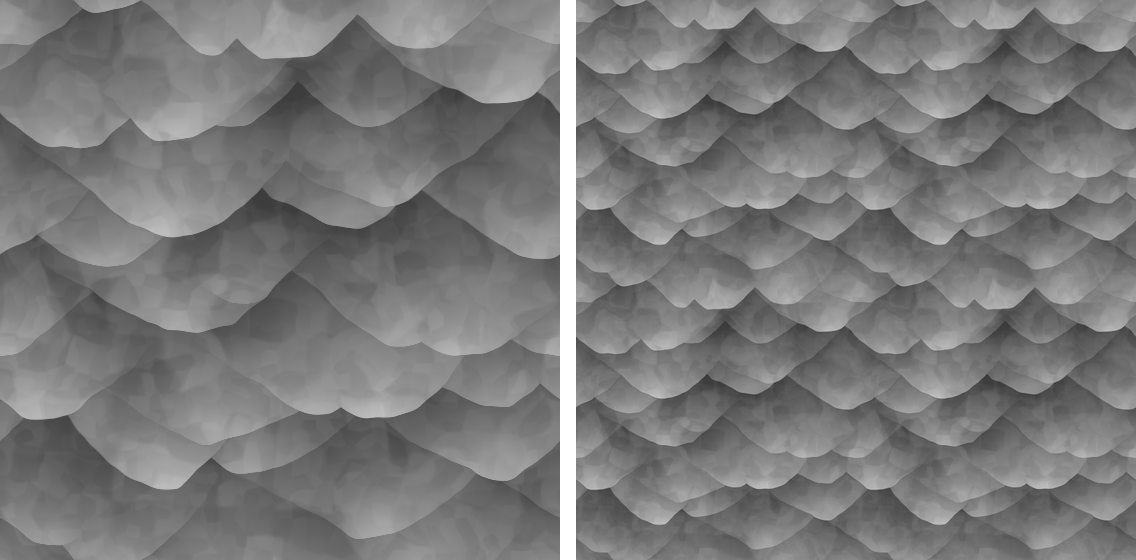
Left, the tile; right, the same tile 2 across and 2 down.
Give the GLSL for this texture map, as a Shadertoy shader.

```glsl
// Seamless grey height map of irregular overlapping rock scales with soft painted mottling.

vec2 hash2(vec2 p) {
    vec3 q = fract(p.xyx * vec3(0.1031, 0.1030, 0.0973));
    q += dot(q, q.yzx + 33.33);
    return fract((q.xx + q.yz) * q.zy);
}

// Value noise in two channels, wrapping every 'period' cells
vec2 wrapNoise(vec2 uv, float period) {
    vec2 p = uv * period;
    vec2 i = floor(p), f = fract(p);
    f = f * f * (3.0 - 2.0 * f);
    vec2 a = hash2(mod(i, period));
    vec2 b = hash2(mod(i + vec2(1, 0), period));
    vec2 c = hash2(mod(i + vec2(0, 1), period));
    vec2 d = hash2(mod(i + 1.0, period));
    return mix(mix(a, b, f.x), mix(c, d, f.x), f.y) - 0.5;
}

// Nearly flat cells with softly blended borders, like brush dabs
float dabs(vec2 uv, float period) {
    vec2 p = uv * period;
    vec2 i = floor(p);
    float sum = 0.0, total = 0.0;
    for (int y = -1; y <= 1; y++)
    for (int x = -1; x <= 1; x++) {
        vec2 cell = i + vec2(x, y);
        vec2 id = mod(cell, period);
        vec2 away = p - cell - 0.15 - 0.7 * hash2(id);
        float weight = exp(-22.0 * dot(away, away));
        sum += weight * (hash2(id + 71.0).x - 0.5);
        total += weight;
    }
    return sum / max(total, 1e-9);
}

// Height of one scale; q is measured from its lower tip
float scaleHeight(vec2 q, vec2 shape, float crest) {
    float side = abs(q.x) - mix(0.022, 0.046, shape.x);
    side = 0.5 * (side + sqrt(side * side + 0.0002));
    float slope = mix(0.56, 0.78, shape.y);
    float bend = q.x > 0.0 ? 1.0 : 0.15;
    float rim = slope * side + bend * side * side + 0.12 * (shape.x - 0.5) * q.x;
    float softness = 0.0018 + 0.03 * side;
    float inside = smoothstep(-softness, softness, q.y - rim);
    float glow = 0.05 * exp(-dot(q, q) * 300.0);
    float height = crest + glow - 1.25 * max(q.y, 0.0) - 0.38 * side;
    return height - 0.6 * (1.0 - inside);
}

void mainImage(out vec4 fragColor, in vec2 fragCoord) {
    vec2 uv = fragCoord / iResolution.xy;

    // Uneven outlines
    vec2 p = uv + 0.028 * wrapNoise(uv, 7.0) + 0.010 * wrapNoise(uv + 0.37, 19.0)
           + 0.004 * wrapNoise(uv, 43.0);

    // The highest of the scattered scales shows at each point
    vec2 grid = vec2(5, 6);
    vec2 home = floor(p * grid);
    float height = 0.0;
    for (int y = -3; y <= 1; y++)
    for (int x = -2; x <= 2; x++) {
        vec2 cell = home + vec2(x, y);
        vec2 id = mod(cell, grid);
        vec2 tip = cell + 0.5 + 0.8 * (hash2(id + 13.0) - 0.5);
        tip.x += 0.5 * mod(id.y, 2.0) - 0.25;
        float crest = 0.53 + 0.14 * hash2(id + 47.0).x;
        height = max(height, scaleHeight(p - tip / grid, hash2(id + 29.0), crest));
    }

    // Cloudy tone and layered dabs
    vec2 brushed = uv + 0.030 * wrapNoise(uv, 11.0) + 0.012 * wrapNoise(uv, 31.0);
    float mottle = 0.10 * wrapNoise(uv + 0.21, 5.0).x
                 + 0.075 * dabs(brushed, 10.0)
                 + 0.055 * dabs(brushed + 0.13, 19.0)
                 + 0.035 * dabs(brushed + 0.29, 37.0);

    float grey = clamp(height + mottle, 0.24, 0.76);
    fragColor = vec4(vec3(grey), 1.0);
}
```
